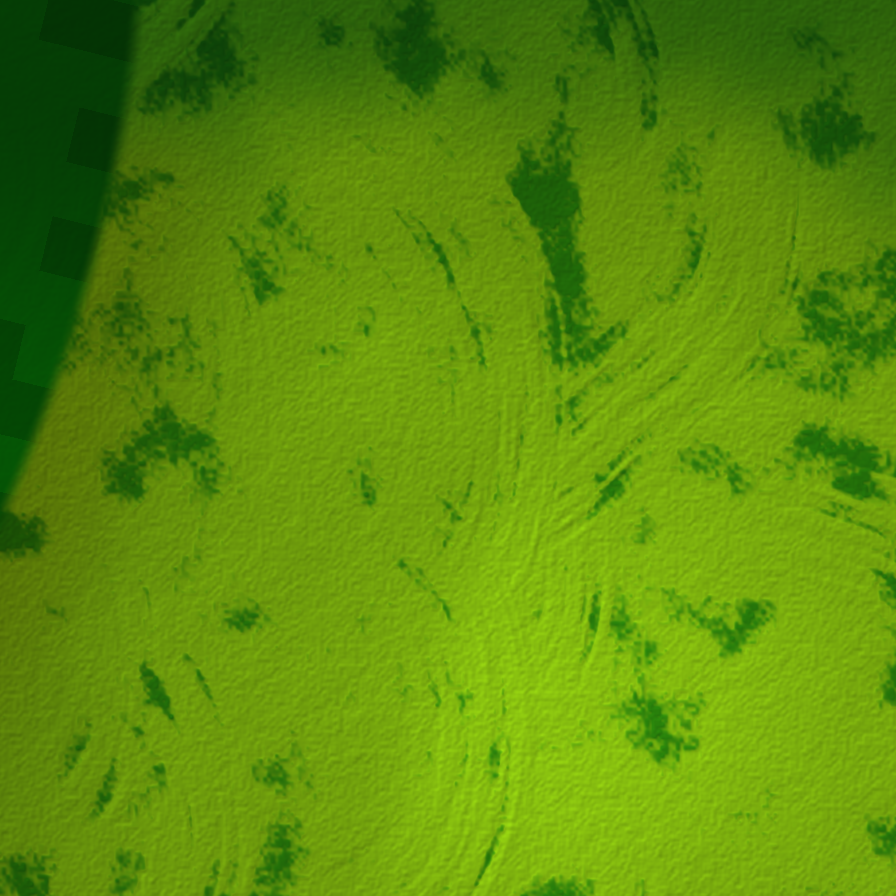
A WebGL 2 fragment shader for this texture:

```glsl
#version 300 es
precision highp float;
// Green plaster wall: overlapping curved trowel sweeps build a height field,
// which is lit from one side, pitted with dark green and covered in fine grain.
// A broad glow sets the tone, and a dark curved band closes the upper left.

uniform vec2 u_resolution;
out vec4 outColor;

const int SWEEPS = 22;
const vec2 LIGHT = vec2(-0.6, 0.8);

float hash(vec2 p) {
  vec3 q = fract(p.xyx * vec3(0.1031, 0.1030, 0.0973));
  q += dot(q, q.yzx + 33.33);
  return fract((q.x + q.y) * q.z);
}

float noise(vec2 p) {
  vec2 i = floor(p), f = fract(p);
  f = f * f * (3.0 - 2.0 * f);
  return mix(mix(hash(i), hash(i + vec2(1, 0)), f.x),
             mix(hash(i + vec2(0, 1)), hash(i + vec2(1, 1)), f.x), f.y);
}

float fbm(vec2 p) {
  float sum = 0.0, amp = 0.5;
  for (int i = 0; i < 4; i++) {
    sum += amp * noise(p);
    p = mat2(1.6, 1.2, -1.2, 1.6) * p + 7.3;
    amp *= 0.5;
  }
  return sum / 0.9375;
}

float grain(vec2 p) {
  return 0.6 * noise(p * 230.0) + 0.4 * noise(p * 120.0 + 40.0);
}

// One arc-shaped stroke: x is its height, y its coverage.
vec2 sweep(vec2 p, float id) {
  vec2 centre = vec2(hash(vec2(id, 3.0)), hash(vec2(id, 17.0))) * 1.3 - vec2(0.35, 0.15);
  float radius = mix(0.2, 0.48, hash(vec2(id, 29.0)));
  float facing = mix(-0.95, 0.75, hash(vec2(id, 41.0)));
  vec2 q = p - centre;
  float r = length(q);
  q = mat2(cos(facing), -sin(facing), sin(facing), cos(facing)) * q;
  float angle = atan(q.y, q.x);
  float along = angle * radius;
  float streak = 0.6 * noise(vec2(r * 65.0, along * 7.0 + id * 9.0))
               + 0.4 * noise(vec2(r * 150.0, along * 16.0 + id * 5.0));
  float cover = (1.0 - smoothstep(0.45, 1.2, abs(angle)))
              * (1.0 - smoothstep(radius - 0.012, radius, r))
              * smoothstep(0.35 * radius, 0.8 * radius, r);
  return vec2(streak + 0.16 * (hash(vec2(id, 53.0)) - 0.5), cover);
}

float plaster(vec2 p) {
  float height = fbm(p * 13.0);
  vec2 bent = p + 0.07 * (vec2(noise(p * 4.0), noise(p * 4.0 + 19.0)) - 0.5);
  for (int i = 0; i < SWEEPS; i++) {
    vec2 s = sweep(bent, float(i) + 1.0);
    height = mix(height, s.x, 0.75 * s.y);
  }
  return height;
}

// Lime near the glow, olive further out, deep green at the far edges.
vec3 toneRamp(float d) {
  vec3 c = mix(vec3(0.54, 0.76, 0.06), vec3(0.46, 0.65, 0.05), smoothstep(0.0, 0.3, d));
  c = mix(c, vec3(0.39, 0.56, 0.04), smoothstep(0.28, 0.48, d));
  return mix(c, vec3(0.17, 0.38, 0.04), smoothstep(0.46, 0.68, d));
}

// Signed distance across the curved edge of the dark band, negative inside.
float bandEdge(vec2 p) {
  float t = 0.97 - p.y;
  return p.x - (0.152 - 0.1 * t - 0.32 * t * t);
}

void main() {
  vec2 p = gl_FragCoord.xy / u_resolution;
  float height = plaster(p);
  float relief = height - plaster(p + LIGHT * 0.003);
  float speck = grain(p);
  float tooth = speck - grain(p + LIGHT * 0.002);

  // Broad light with soft mottling and a slanted fold left of the glow
  float d = length((p - vec2(0.62, 0.2)) * vec2(0.75, 0.8));
  d += 0.14 * (fbm(p * 5.0 + 11.0) - 0.5);
  vec3 color = toneRamp(d);
  float fold = smoothstep(-0.05, 0.05, p.x - 0.41 - 0.3 * p.y);
  color *= mix(0.93, 1.0, max(fold, smoothstep(0.4, 0.65, p.y)));

  // Brown warmth beside the band
  float edge = bandEdge(p);
  float warmth = (1.0 - smoothstep(0.0, 0.2, edge)) * (1.0 - smoothstep(0.75, 0.95, p.y));
  color = mix(color, vec3(0.34, 0.43, 0.02), 0.7 * warmth);

  // Green pits gather in the low streaks
  float depth = 1.0 - height + 0.3 * (noise(p * 22.0) - 0.5)
              + 0.3 * (speck - 0.5) + 0.25 * (d - 0.35);
  float pit = smoothstep(0.6, 0.86, depth);
  color *= mix(vec3(1.0), vec3(0.3, 0.68, 0.75), pit);

  // Dark band with faint square shadows
  vec2 tile = mat2(0.97, 0.24, -0.24, 0.97) * p * 16.0;
  float shade = 1.0 - 0.16 * step(0.72, hash(floor(tile) + 60.0));
  vec3 band = mix(vec3(0.02, 0.33, 0.02), vec3(0.02, 0.24, 0.02), smoothstep(0.5, 0.9, p.y));
  float outside = smoothstep(-0.012, 0.012, edge);
  color = mix(band * shade, color, outside);

  color *= 1.0 + mix(0.3, 1.0, outside) * (0.55 * relief + 0.34 * tooth);
  outColor = vec4(clamp(color, 0.0, 1.0), 1.0);
}
```
